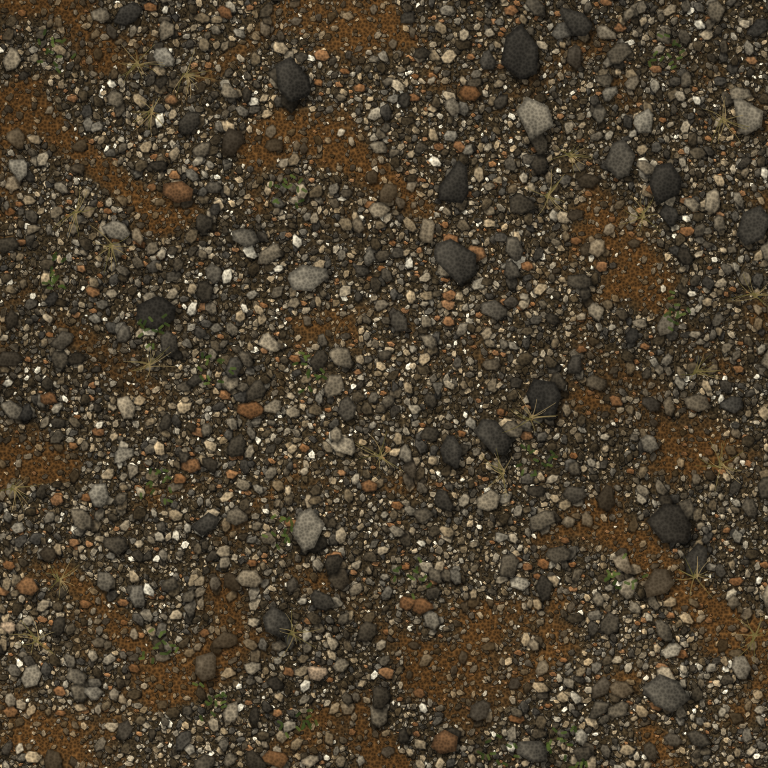
A Shadertoy shader for this texture:

```glsl
// Gravelly brown soil with scattered angular stones, dry grass tufts and small green weeds.

const float TAU = 6.2831853;
const vec2 LIGHT = vec2(-0.5, 0.86);

vec4 hash4(vec2 p) {
    vec4 q = fract(p.xyxy * vec4(0.1031, 0.1030, 0.0973, 0.1099));
    q += dot(q, q.wzxy + 33.33);
    return fract((q.xxyz + q.yzzw) * q.zywx);
}

// Layered, warped sines: broad patches of bare earth, 0 to 1
float earthPatch(vec2 p) {
    p += 0.05 * sin(p.yx * vec2(23.0, 17.0) + vec2(1.0, 4.0));
    float s = sin(p.x * 9.0 + 3.0 * sin(p.y * 7.0)) * sin(p.y * 19.0 + 2.0 * sin(p.x * 6.0 + 1.0));
    s += 0.5 * sin(p.x * 31.0 + p.y * 13.0 + 2.0) * sin(p.y * 41.0 - p.x * 9.0);
    s += 0.25 * sin(p.x * 83.0 + 3.0 * sin(p.y * 47.0)) * sin(p.y * 91.0);
    return smoothstep(-0.1, 0.9, s);
}

// Cellular noise: distance to the nearest jittered point
float cellular(vec2 p) {
    float nearest = 1.0;
    for (int y = -1; y <= 1; y++)
    for (int x = -1; x <= 1; x++) {
        vec2 cell = floor(p) + vec2(x, y);
        nearest = min(nearest, length(cell + hash4(cell).xy - p));
    }
    return nearest;
}

// Rounded irregular polygon made of six half-planes
float stoneShape(vec2 p, float radius, vec4 rnd) {
    float d = length(p) - 1.2 * radius;
    for (int i = 0; i < 6; i++) {
        float r = fract(rnd.x * float(i + 1) * 7.31 + rnd.y);
        float a = (float(i) + 0.5 * r) * TAU / 6.0 + rnd.z * TAU;
        d = max(d, dot(p, vec2(cos(a), sin(a))) - radius * (0.72 + 0.4 * fract(r * 5.7)));
    }
    return d;
}

vec3 stoneColor(vec4 rnd, float big) {
    float tone = pow(rnd.w, 1.6);
    vec3 warm = mix(vec3(0.20, 0.165, 0.11), vec3(0.66, 0.57, 0.43), tone);
    vec3 grey = mix(vec3(0.22, 0.21, 0.19), vec3(0.56, 0.53, 0.46), tone);
    vec3 c = mix(warm, grey, max(rnd.y, big) * 0.9);
    c = mix(c, vec3(0.50, 0.33, 0.19), 0.7 * step(0.94, rnd.x));
    c *= 1.0 - 0.2 * big;
    return mix(c, vec3(0.83, 0.79, 0.69), step(0.975, rnd.z) * (1.0 - big));
}

// One layer of stones, painted with contact shadows over what lies below
void paintStones(inout vec3 col, vec2 uv, float count, float share, float big, float grain) {
    vec2 p = uv * count;
    float blur = 0.8 * count / iResolution.y;
    for (int y = -1; y <= 1; y++)
    for (int x = -1; x <= 1; x++) {
        vec2 cell = floor(p) + vec2(x, y);
        vec4 place = hash4(cell + count * 3.7);
        float cover = earthPatch((cell + 0.5) / count);
        vec2 q = p - cell - 0.5 - 0.7 * (place.xy - 0.5);
        if (place.z > share * (1.0 - 0.65 * cover) || dot(q, q) > 1.0) continue;

        vec4 rnd = hash4(cell + count * 1.3 + 71.0);
        float radius = mix(0.27, 0.52, place.w);
        float turn = TAU * rnd.x;
        vec2 axis = vec2(cos(turn), sin(turn));
        vec2 local = vec2(dot(q, axis), dot(q, vec2(-axis.y, axis.x)));
        float d = stoneShape(local * vec2(0.85, 1.18), radius, rnd);

        float shadow = d + 0.35 * dot(q, LIGHT) * 0.5;
        col *= 1.0 - 0.5 * smoothstep(0.13, -0.06, shadow);
        float facet = smoothstep(-0.06, 0.06, local.y + 0.4 * local.x - 0.1 * radius);
        float light = 0.98 + 0.22 * dot(q, LIGHT) / radius + 0.14 * (facet - 0.5) + 0.45 * (grain - 0.45);
        light *= mix(0.72, 1.1, smoothstep(0.0, -0.12, d));
        vec3 body = stoneColor(rnd, big) * light;
        body = mix(body, vec3(0.29, 0.20, 0.10), 0.3 * cover);
        col = mix(col, body, smoothstep(blur, -blur, d));
    }
}

// Dry straw tufts and creeping green weeds, both drawn as tapered strokes
void paintPlants(inout vec3 col, vec2 uv) {
    for (int y = -1; y <= 1; y++)
    for (int x = -1; x <= 1; x++) {
        vec2 cell = floor(uv * 9.0) + vec2(x, y);
        vec4 place = hash4(cell + 19.0);
        if (place.z > 0.42) continue;
        vec2 q = uv - (cell + 0.1 + 0.8 * place.xy) / 9.0;
        if (dot(q, q) > 0.004) continue;
        bool weed = place.w < 0.35;
        for (int i = 0; i < 13; i++) {
            vec4 r = hash4(cell * 17.0 + float(i) * 5.3);
            float a = TAU * r.x;
            vec2 dir = vec2(cos(a), sin(a));
            vec2 start = weed ? 0.026 * sqrt(r.z) * vec2(cos(TAU * r.y), sin(TAU * r.y)) : 0.006 * (r.yz - 0.5);
            float len = weed ? 0.005 : mix(0.012, 0.038, r.w);
            vec2 s = q - start;
            float t = clamp(dot(s, dir) / len, 0.0, 1.0);
            vec2 bend = vec2(-dir.y, dir.x) * (r.z - 0.5) * 0.02 * t * t;
            float d = length(s - dir * len * t - (weed ? vec2(0.0) : bend));
            float width = weed ? 0.0018 : 0.0009 * (1.0 - 0.6 * t);
            vec3 straw = mix(vec3(0.34, 0.32, 0.16), vec3(0.60, 0.51, 0.35), r.y);
            vec3 leaf = mix(vec3(0.16, 0.22, 0.09), vec3(0.34, 0.40, 0.18), r.w);
            float blur = 0.7 / iResolution.y;
            col = mix(col, weed ? leaf : straw, 0.75 * smoothstep(width + blur, width - blur, d));
        }
    }
}

void mainImage(out vec4 fragColor, in vec2 fragCoord) {
    vec2 uv = fragCoord / iResolution.y;
    float grain = cellular(uv * 240.0);

    // Dark crumbly soil, rusty where the earth lies bare
    float bare = earthPatch(uv);
    vec3 col = mix(vec3(0.21, 0.175, 0.12), vec3(0.31, 0.215, 0.115), bare);
    col *= 0.65 + 0.85 * grain;

    // Grit first, then ever larger and rarer stones
    paintStones(col, uv, 165.0, 0.85, 0.0, grain);
    paintStones(col, uv, 97.0, 0.75, 0.0, grain);
    paintStones(col, uv, 59.0, 0.50, 0.2, grain);
    paintStones(col, uv, 35.0, 0.22, 0.6, grain);
    paintStones(col, uv, 18.0, 0.085, 0.9, grain);
    paintPlants(col, uv);

    // Broad drift of brightness
    col *= 1.06 + 0.08 * sin(uv.x * 8.0 + 2.0 * sin(uv.y * 5.0)) * sin(uv.y * 7.0 + 1.0);
    fragColor = vec4(clamp(col, 0.0, 1.0), 1.0);
}
```
